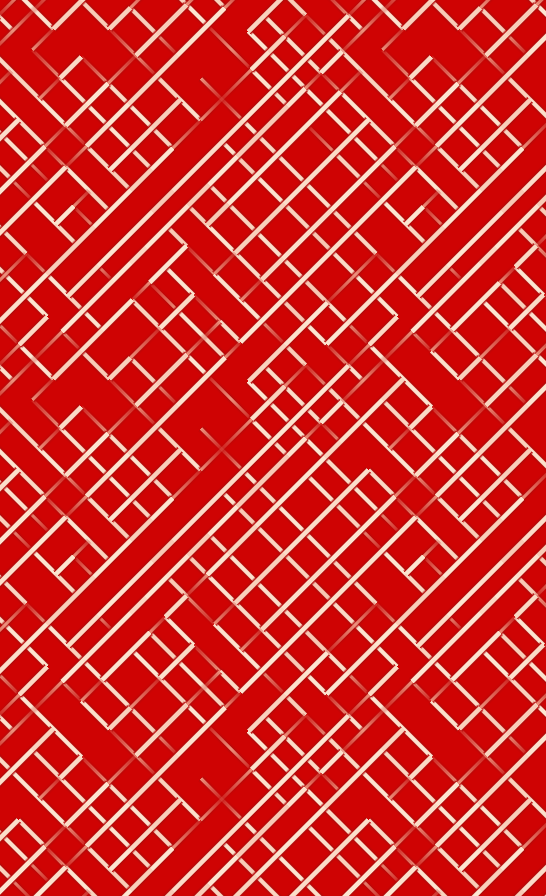
Write a Shadertoy shader that draws this pattern.

```glsl
// Cream diagonal lattice on red: two families of unevenly spaced 45 degree lines.
// Each stretch between crossings is solid, faded or missing, chosen by a hash,
// with one long open band and one dense patch in every square tile.

const float RISING[8] = float[8](0.04, 0.125, 0.235, 0.395, 0.547, 0.665, 0.80, 0.917);
const float FALLING[8] = float[8](0.07, 0.23, 0.35, 0.52, 0.62, 0.71, 0.83, 0.95);

float hash(vec3 p) {
    p = fract(p * vec3(0.1031, 0.1030, 0.0973));
    p += dot(p, p.yzx + 33.33);
    return fract((p.x + p.y) * p.z);
}

// Positions of the two lines on either side of x
vec2 bracket(float x, float lines[8]) {
    float base = floor(x - lines[0]);
    vec2 cell = base + vec2(lines[7], 1.0 + lines[0]);
    for (int i = 0; i < 7; i++) {
        if (x - base >= lines[i] && x - base < lines[i + 1])
            cell = base + vec2(lines[i], lines[i + 1]);
    }
    return cell;
}

float nearest(float x, vec2 cell) {
    return x - cell.x < cell.y - x ? cell.x : cell.y;
}

bool within(float x, float lo, float hi) {
    return x > lo && x < hi;
}

// Reduce diagonal coordinates to one tile of the square lattice
vec2 tileKey(vec2 st) {
    float n = floor(st.x);
    return vec2(st.x - n, mod(st.y - n, 2.0));
}

// 1 = solid, 0.5 = faded, 0 = missing
float presence(vec2 key, bool rising, float chance) {
    if (within(key.x, 0.1, 0.7) && within(key.y, 0.93, 1.5)) return 1.0;
    if (rising) {
        if (key.x < 0.1 && within(key.y, 0.2, 0.34)) return 0.0;
        if (key.x < 0.1 && within(key.y, 0.34, 1.9)) return 1.0;
        if (key.x < 0.2 && within(key.y, 0.5, 1.6)) return 1.0;
        if (key.x > 0.9 && key.y > 1.4) return 1.0;
    } else {
        if (key.x < 0.1 && within(key.y, 0.6, 1.2)) return 0.0;
        if (key.x > 0.9 && (key.y > 1.4 || key.y < 0.2)) return 0.0;
    }
    return chance < 0.62 ? 1.0 : chance < 0.85 ? 0.5 : 0.0;
}

// Paint one stretch: dark rim first, then the line itself
vec3 paintStretch(vec3 color, vec2 key, bool rising, float dist, float along, float pixel) {
    float chance = hash(vec3(floor(key * 100.0 + 0.5), rising ? 7.0 : 23.0));
    float kind = presence(key, rising, chance);
    if (kind == 0.0) return color;

    bool solid = kind == 1.0;
    float halfWidth = solid ? (rising ? 0.0095 : 0.0085) : 0.0065;
    float cover = clamp((halfWidth - dist) / pixel + 0.5, 0.0, 1.0);
    float rim = 1.0 - smoothstep(halfWidth, halfWidth + 0.008 + pixel, dist);
    float tint = fract(chance * 17.0);
    vec3 cream = mix(vec3(0.99, 0.90, 0.82), vec3(0.96, 0.73, 0.65), tint * tint * 0.7);
    vec3 ink = solid ? cream : vec3(0.95, 0.62, 0.53);

    // Faded stretches die away toward one end
    float fade = tint < 0.5 ? along : 1.0 - along;
    float opacity = solid ? 1.0 : mix(0.2, 0.9, fade);
    color = mix(color, vec3(0.70, 0.04, 0.04), rim * opacity);
    return mix(color, ink, cover * opacity);
}

void mainImage(out vec4 fragColor, in vec2 fragCoord) {
    float tile = 0.641 * iResolution.x;
    vec2 p = vec2(fragCoord.x, iResolution.y - fragCoord.y) / tile;
    float pixel = 1.4142 / tile;

    // Diagonal coordinates: s is constant on rising lines, t on falling ones
    float s = p.x + p.y;
    float t = p.x - p.y;
    vec2 sCell = bracket(s, RISING);
    vec2 tCell = bracket(t, FALLING);
    float sLine = nearest(s, sCell);
    float tLine = nearest(t, tCell);
    float sAlong = (s - sCell.x) / (sCell.y - sCell.x);
    float tAlong = (t - tCell.x) / (tCell.y - tCell.x);

    vec3 color = vec3(0.81, 0.01, 0.01);
    color = paintStretch(color, tileKey(vec2(sCell.x, tLine)), false, abs(t - tLine), sAlong, pixel);
    color = paintStretch(color, tileKey(vec2(sLine, tCell.x)), true, abs(s - sLine), tAlong, pixel);
    fragColor = vec4(color, 1.0);
}
```
